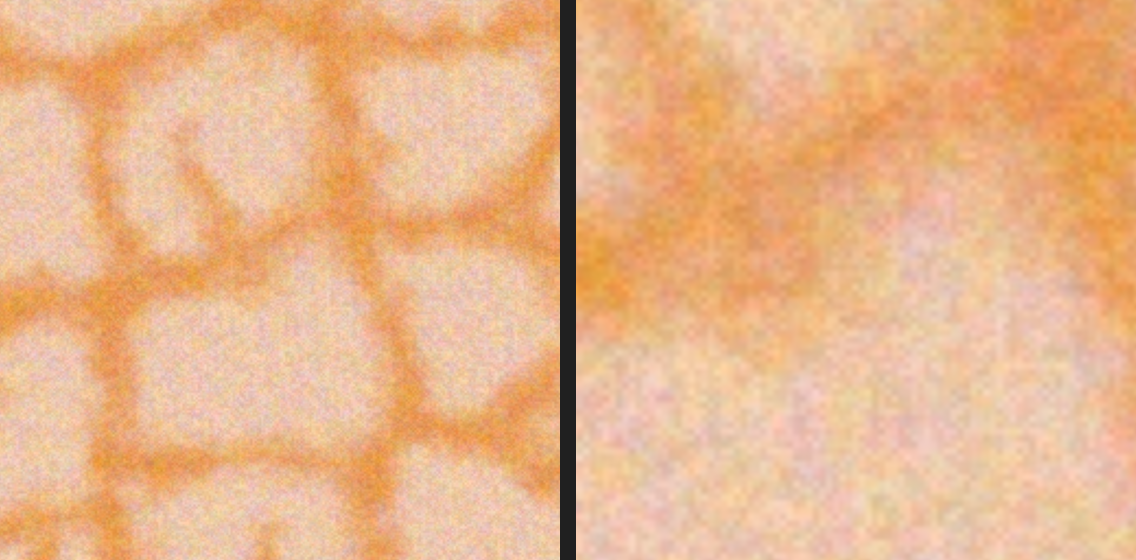
Left, the full canvas; right, a detail of the centre.
A WebGL 2 fragment shader for this texture:

```glsl
#version 300 es
precision highp float;

uniform vec2 u_resolution;
out vec4 fragColor;

float hash(vec2 p) {
    return fract(sin(dot(p, vec2(127.1, 311.7))) * 43758.5453);
}

vec2 hash2(vec2 p) {
    return vec2(hash(p), hash(p + 37.2));
}

float valueNoise(vec2 p) {
    vec2 i = floor(p);
    vec2 f = fract(p);
    vec2 u = f * f * (3.0 - 2.0 * f);
    float low = mix(hash(i), hash(i + vec2(1.0, 0.0)), u.x);
    float high = mix(hash(i + vec2(0.0, 1.0)), hash(i + vec2(1.0, 1.0)), u.x);
    return mix(low, high, u.y);
}

// Noise centred on zero
float signedNoise(vec2 p, float frequency, float seed) {
    return valueNoise(p * frequency + seed) - 0.5;
}

vec2 warp(vec2 p, float frequency, float amount) {
    return amount * vec2(signedNoise(p, frequency, 3.7), signedNoise(p, frequency, 41.3));
}

vec2 cellSeed(vec2 cell, float jitter) {
    return cell + 0.5 + jitter * (hash2(cell) - 0.5);
}

float segmentDistance(vec2 p, vec2 a, vec2 b) {
    vec2 ab = b - a;
    return length(p - a - ab * clamp(dot(p - a, ab) / dot(ab, ab), 0.0, 1.0));
}

vec2 nearestCell(vec2 p, float jitter) {
    vec2 base = floor(p);
    vec2 nearest = base;
    float best = 1e5;
    for (int y = -1; y <= 1; y++) {
        for (int x = -1; x <= 1; x++) {
            vec2 cell = base + vec2(x, y);
            float d = distance(p, cellSeed(cell, jitter));
            if (d < best) {
                best = d;
                nearest = cell;
            }
        }
    }
    return nearest;
}

// Distance to the cell walls, blended so that corners come out round
float wallDistance(vec2 p, vec2 cell, float jitter, float sharpness) {
    vec2 seed = cellSeed(cell, jitter);
    float sum = 0.0;
    for (int y = -2; y <= 2; y++) {
        for (int x = -2; x <= 2; x++) {
            if (x == 0 && y == 0) continue;
            vec2 other = cellSeed(cell + vec2(x, y), jitter);
            float d = dot(0.5 * (seed + other) - p, normalize(other - seed));
            sum += exp(-sharpness * d);
        }
    }
    return -log(sum) / sharpness;
}

// Short vein reaching from the wall into some of the cells
float spurDistance(vec2 p, vec2 cell, float jitter, float chance) {
    if (hash(cell + 9.4) > chance) return 1e3;
    float angle = 6.2832 * hash(cell + 17.9);
    vec2 dir = vec2(cos(angle), sin(angle));
    vec2 seed = cellSeed(cell, jitter);
    return segmentDistance(p, seed - 0.08 * dir, seed + 0.7 * dir);
}

// Speckle in brightness and in two colour directions
vec3 grain(vec2 p) {
    float light = 0.42 * signedNoise(p, 256.0, 5.1) + 0.35 * signedNoise(p, 110.0, 23.6);
    float yellow = 0.5 * signedNoise(p, 130.0, 61.8) + 0.8 * signedNoise(p, 48.0, 12.4);
    float cool = 0.4 * signedNoise(p, 160.0, 83.5) + 0.5 * signedNoise(p, 75.0, 31.9);
    return light * vec3(0.15, 0.18, 0.18)
         + yellow * vec3(0.01, 0.05, -0.14)
         + cool * vec3(-0.11, 0.05, 0.07);
}

void main() {
    const float CELLS = 2.7;
    const float JITTER = 0.85;
    const vec3 VEIN = vec3(0.91, 0.60, 0.32);
    const vec3 CELL = vec3(0.93, 0.78, 0.67);

    vec2 uv = gl_FragCoord.xy / min(u_resolution.x, u_resolution.y);

    // Cells with wavering walls
    vec2 p = uv * CELLS + vec2(4.3, 7.6);
    p += warp(uv, 6.0, 0.24) + warp(uv, 17.0, 0.07);
    vec2 cell = nearestCell(p, JITTER);
    float wall = wallDistance(p, cell, JITTER, 14.0);
    float spur = spurDistance(p, cell, JITTER, 0.5) + 0.03;

    // Soft, blotchy veins
    float d = min(wall, spur);
    d += 0.10 * signedNoise(uv, 18.0, 52.7) + 0.05 * signedNoise(uv, 50.0, 71.2);
    float pale = smoothstep(-0.05, 0.21, d);

    vec3 colour = mix(VEIN, CELL, pale) + grain(uv);
    fragColor = vec4(clamp(colour, 0.0, 1.0), 1.0);
}
```
